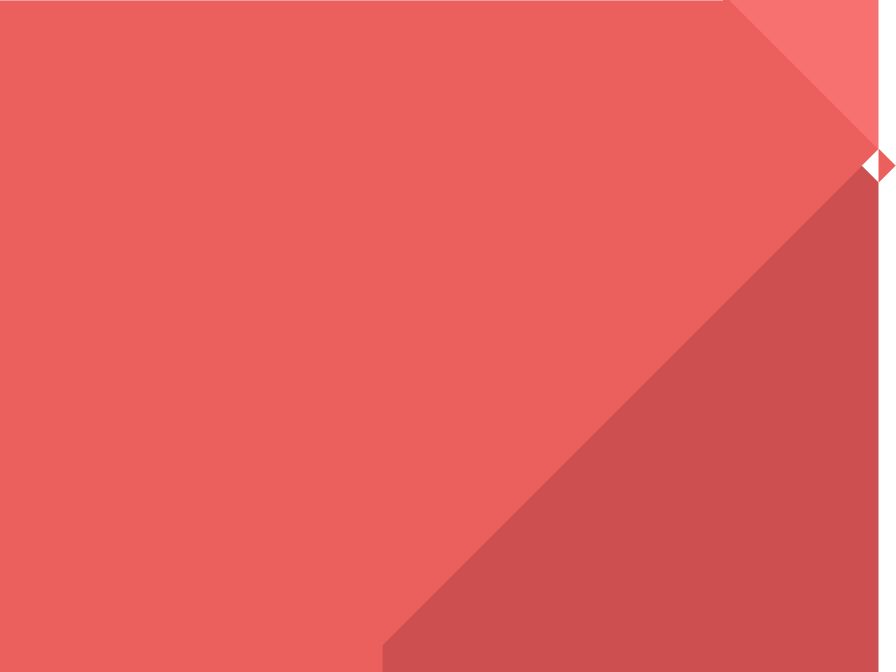
Give the GLSL for this background, as a WebGL 2 fragment shader.

```glsl
#version 300 es
precision highp float;

uniform vec2 u_resolution;
out vec4 fragColor;

// Lengths are in canvas heights
#define PANEL_RIGHT 1.3073
#define NOTCH_CENTER vec2(1.3077, 0.7535)
#define NOTCH_RADIUS 0.0252
#define CORNER_SUM 2.0851
#define SHADOW_DIFF 0.5295
#define SHADOW_LEFT 0.5694
#define RIM_END 1.076
#define RIM_WIDTH 0.0015

const vec3 CORAL = vec3(0.920, 0.373, 0.365);
const vec3 SHADOW = vec3(0.805, 0.310, 0.310);
const vec3 HIGHLIGHT = vec3(0.973, 0.443, 0.443);
const vec3 RIM = vec3(0.950, 0.620, 0.610);
const vec3 PAPER = vec3(1.0);

// Antialiased coverage of a signed distance, negative inside
float cover(float dist) {
    return clamp(0.5 - dist * u_resolution.y, 0.0, 1.0);
}

float diamond(vec2 p, float radius) {
    return (abs(p.x) + abs(p.y) - radius) * inversesqrt(2.0);
}

void main() {
    vec2 p = gl_FragCoord.xy / u_resolution.y;
    float diagonal = inversesqrt(2.0);
    vec3 color = CORAL;

    // Thin pale rim along the top
    float rim = cover(1.0 - RIM_WIDTH - p.y) * cover(p.x - RIM_END);
    color = mix(color, RIM, rim);

    // Long diagonal shadow with a cut left end
    float shadow = max((SHADOW_DIFF - p.x + p.y) * diagonal, SHADOW_LEFT - p.x);
    color = mix(color, SHADOW, cover(shadow));

    // Bright folded corner
    float corner = (CORNER_SUM - p.x - p.y) * diagonal;
    color = mix(color, HIGHLIGHT, cover(corner));

    // Margin and diamond, swapping colors across the panel edge
    float margin = cover(PANEL_RIGHT - p.x);
    float notch = cover(diamond(p - NOTCH_CENTER, NOTCH_RADIUS));
    vec3 panelSide = mix(color, PAPER, notch);
    vec3 marginSide = mix(PAPER, CORAL, notch);
    fragColor = vec4(mix(panelSide, marginSide, margin), 1.0);
}
```
